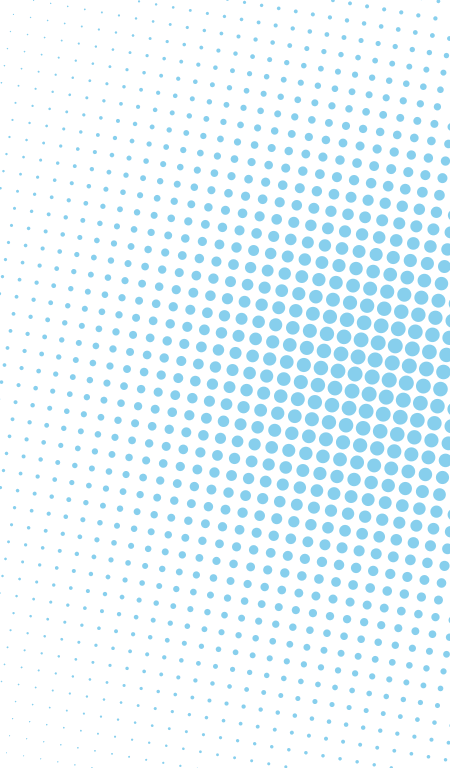
Reproduce this background procedurally as a Shadertoy shader.

```glsl
// Tilted halftone of sky-blue dots on white, swelling toward a centre at the right.

void mainImage(out vec4 fragColor, in vec2 fragCoord) {
    // Units of canvas height
    vec2 p = fragCoord / iResolution.y;

    // Square lattice, tilted ten degrees clockwise
    float tilt = radians(10.0);
    mat2 axes = mat2(cos(tilt), -sin(tilt), sin(tilt), cos(tilt));
    float pitch = 0.02258;
    vec2 anchor = vec2(0.4401, 0.5169);
    vec2 cell = round((p - anchor) * axes / pitch);
    vec2 dotCentre = anchor + axes * cell * pitch;

    // Dot size falls off as a bell curve, sampled once per dot
    vec2 away = dotCentre - vec2(0.501, 0.512);
    float radius = 0.0098 * exp(-5.79 * dot(away, away));

    // Disc with an edge one pixel wide
    float ink = clamp(0.5 + (radius - distance(p, dotCentre)) * iResolution.y, 0.0, 1.0);

    vec3 paper = vec3(1.0);
    vec3 skyBlue = vec3(0.53, 0.81, 0.93);
    fragColor = vec4(mix(paper, skyBlue, ink), 1.0);
}
```
